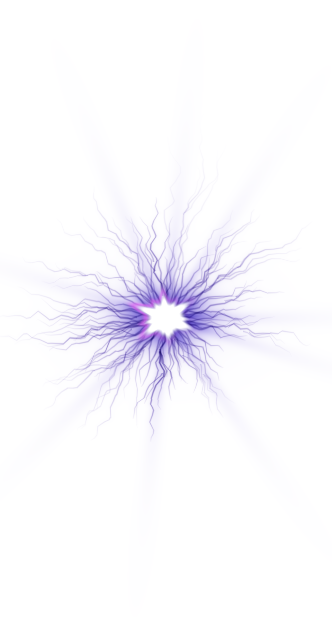
This background is drawn by a Shadertoy shader. Its source:

```glsl
// A violet electric burst: a white star core throwing forked lightning over white.
#define CENTER vec2(0.5, 0.503)
#define CORE_RADIUS 0.023
#define SPIKE_LENGTH 0.014
#define WANDER 0.014
#define BOLT_WIDTH 0.0012
#define STRANDS 5
#define SPARKS 48
#define BOLT_ABSORB vec3(0.90, 1.06, 0.40)
#define GLOW_ABSORB vec3(0.92, 1.08, 0.20)
#define PINK vec3(0.95, 0.45, 0.98)

// Main arms: angle in degrees, reach in canvas heights, strength.
const vec3 ARMS[16] = vec3[16](
    vec3(78, .33, .22), vec3(96, .19, .75), vec3(122, .235, .4), vec3(155, .245, .4),
    vec3(178, .265, .5), vec3(188, .265, .55), vec3(199, .19, .6), vec3(216, .24, .38),
    vec3(237, .225, .4), vec3(263, .195, 1.), vec3(292, .125, .55), vec3(303, .18, .35),
    vec3(349, .23, .5), vec3(13, .19, .55), vec3(35, .275, .5), vec3(50, .22, .45));

// Directions of the faint wide rays, in degrees.
const float RAYS[9] = float[9](0., 57., 84., 112., 163., 225., 264., 305., 343.);

float hash(float n) {
    return fract(sin(n * 12.9898) * 43758.5453);
}

// Piecewise linear noise in -1..1, for angular kinks.
float jag(float x, float seed) {
    float cell = floor(x);
    float base = cell + seed * 57.3;
    return mix(hash(base), hash(base + 1.0), x - cell) * 2.0 - 1.0;
}

// Coordinates along and across a direction.
vec2 alongAcross(vec2 p, float angle) {
    vec2 dir = vec2(cos(angle), sin(angle));
    return vec2(dot(p, dir), dir.x * p.y - dir.y * p.x);
}

// One jagged strand; it leaves the shared path at distance fork.
float bolt(vec2 q, float reach, float seed, float fork, float slope, float strandSeed) {
    float u = q.x;
    if (u < fork || u > reach || abs(q.y) > 0.12) return 0.0;
    float path = WANDER * smoothstep(0.0, 0.12, u)
               * (jag(u * 22.0, seed) + 0.32 * jag(u * 85.0, seed + 7.0));
    float split = u - fork;
    path += slope * split;
    path += 0.006 * smoothstep(0.0, 0.04, split) * jag(u * 55.0, strandSeed);
    float t = u / reach;
    float x = abs(q.y - path) / (BOLT_WIDTH * mix(1.35, 0.8, t));
    return (exp(-x * x) + 0.1 * exp(-0.3 * x)) * pow(1.0 - t, 0.55);
}

// Long arms, each with forked strands.
float armInk(vec2 p) {
    float ink = 0.0;
    for (int i = 0; i < 16; i++) {
        vec3 arm = ARMS[i];
        vec2 q = alongAcross(p, radians(arm.x));
        float seed = float(i) + 1.0;
        for (int k = 0; k < STRANDS; k++) {
            float id = seed * 9.0 + float(k);
            float side = k % 2 == 0 ? 1.0 : -1.0;
            float branch = k == 0 ? 0.0 : 1.0;
            float fork = branch * arm.y * mix(0.1, 0.6, hash(id));
            float slope = branch * side * mix(0.12, 0.45, hash(id + 3.1));
            float reach = mix(arm.y, mix(fork, arm.y, 0.45 + 0.45 * hash(id + 5.7)), branch);
            ink += arm.z * mix(1.0, 0.6, branch) * bolt(q, reach, seed, fork, slope, id);
        }
    }
    return ink;
}

// Short crowded sparks, longest to the sides.
float sparkInk(vec2 p) {
    float ink = 0.0;
    for (int i = 0; i < SPARKS; i++) {
        float id = float(i) + 200.0;
        float angle = 6.28319 * (float(i) + hash(id)) / float(SPARKS);
        float sideways = cos(angle) * cos(angle);
        float reach = mix(0.06, 0.12, hash(id + 0.5)) + 0.05 * sideways;
        ink += 0.5 * bolt(alongAcross(p, angle), reach, id, 0.0, 0.0, id + 90.0);
    }
    return ink;
}

float rayInk(vec2 p) {
    float ink = 0.0;
    for (int i = 0; i < 9; i++) {
        vec2 q = alongAcross(p, radians(RAYS[i]));
        float x = q.y / (0.004 + 0.045 * max(q.x, 0.0));
        ink += step(0.0, q.x) * exp(-x * x - q.x / 0.1);
    }
    return 0.2 * ink;
}

void mainImage(out vec4 fragColor, in vec2 fragCoord) {
    vec2 p = (fragCoord - CENTER * iResolution.xy) / iResolution.y;
    float r = length(p);
    float angle = atan(p.y, p.x);

    // Lightning and halo darken the white ground.
    float bolts = (armInk(p) + sparkInk(p)) * smoothstep(0.36, 0.02, r);
    float oval = length(p * vec2(0.72, 1.15));
    float streaks = 0.75 + 0.25 * sin(angle * 13.0 + 2.0 * sin(angle * 5.0));
    float halo = 1.25 * streaks * exp(-pow(oval / 0.037, 2.0)) + 0.2 * exp(-oval / 0.033);
    vec3 color = exp(-BOLT_ABSORB * bolts - GLOW_ABSORB * (halo + rayInk(p)));

    // Spiked white core with a pink rim, strongest on the left.
    float spikes = pow(0.5 + 0.5 * cos(6.0 * (angle - 1.69)), 4.0)
                 + 0.35 * pow(0.5 + 0.5 * cos(11.0 * angle + 0.6), 3.0);
    float edge = CORE_RADIUS + SPIKE_LENGTH * spikes * (0.8 + 0.2 * cos(2.0 * angle));
    float rim = length(p * vec2(0.92, 1.06)) / edge;
    float pinkness = exp(-pow((rim - 1.25) / 0.22, 2.0)) * (0.35 - 0.3 * cos(angle + 0.3));
    color = mix(color, PINK, clamp(pinkness, 0.0, 1.0));
    color = mix(color, vec3(1.0), 1.0 - smoothstep(0.85, 1.3, rim));

    fragColor = vec4(color, 1.0);
}
```
